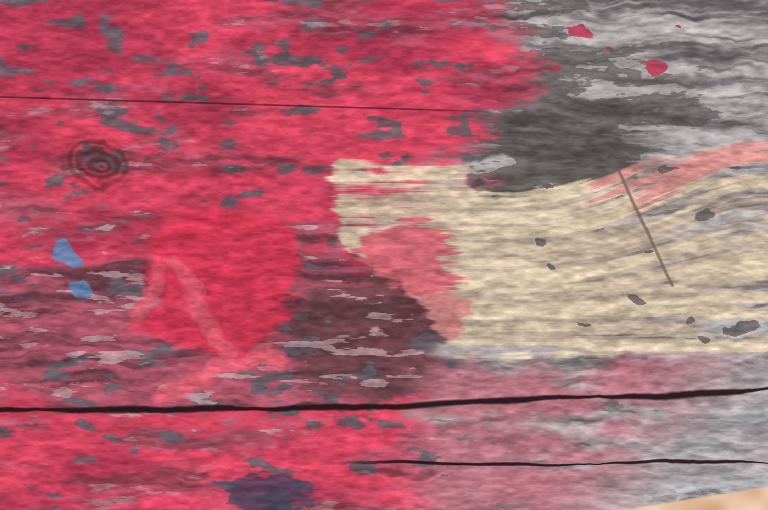
Give the GLSL for this texture, as a Shadertoy shader.

```glsl
// Weathered painted board: grey wood under worn red and mauve paint,
// a brushed cream sweep, loose daubs, flaked chips and long cracks.
// Layers blend bottom to top, their edges broken by stretched noise.

float hash(vec2 c) {
  vec3 q = fract(c.xyx * 0.1031);
  q += dot(q, q.yzx + 33.33);
  return fract((q.x + q.y) * q.z);
}

float noise(vec2 p) {
  vec2 i = floor(p), f = fract(p);
  f = f * f * (3.0 - 2.0 * f);
  return mix(mix(hash(i), hash(i + vec2(1, 0)), f.x),
             mix(hash(i + vec2(0, 1)), hash(i + 1.0), f.x), f.y);
}

float fbm(vec2 p) {
  float sum = 0.0, amp = 0.516;
  for (int i = 0; i < 5; i++) {
    sum += amp * noise(p);
    p = p * 2.03 + 17.3;
    amp *= 0.5;
  }
  return sum;
}

float segment(vec2 p, vec2 a, vec2 b) {
  vec2 d = b - a;
  return length(p - a - d * clamp(dot(p - a, d) / dot(d, d), 0.0, 1.0));
}

// Soft ellipse with its rim pushed in and out by rough
float daub(vec2 p, vec2 centre, vec2 radius, float rough) {
  return smoothstep(-0.1, 0.1, 1.0 - length((p - centre) / radius) + rough);
}

// Thin dark line at a signed distance
float crack(float dist, float width) {
  return 1.0 - smoothstep(width * 0.4, width + 0.002, abs(dist));
}

void mainImage(out vec4 fragColor, in vec2 fragCoord) {
  vec2 p = fragCoord / iResolution.y;
  vec2 warp = vec2(fbm(p * 11.0), fbm(p * 11.0 + 40.0)) - 0.5;
  vec2 w = p + 0.07 * warp;
  float grain = fbm(vec2(p.x * 5.0, p.y * 65.0 + warp.y * 3.0));
  float fine = fbm(p * vec2(45, 130) + 9.0);
  float wear = fbm(p * vec2(6, 22) + 31.0);
  float rough = (wear - 0.5) * 1.6 + (fine - 0.5) * 0.6;

  // Bare wood, paler at lower right, sooty beside the red
  vec3 col = mix(vec3(0.43, 0.40, 0.41), vec3(0.68, 0.65, 0.65), smoothstep(0.25, 0.62, grain));
  col = mix(col, vec3(0.69, 0.71, 0.72), 0.65 * daub(p, vec2(1.5, 0.13), vec2(0.55, 0.2), rough));
  col = mix(col, vec3(0.34, 0.32, 0.31), 0.75 * daub(w, vec2(1.08, 0.75), vec2(0.2, 0.17), rough * 1.7 - 0.1));

  // Red coat with mauve wear
  float redEdge = 0.9 + 0.14 * exp(-60.0 * (p.y - 0.86) * (p.y - 0.86));
  float red = smoothstep(-0.05, 0.06, redEdge - w.x + rough * 0.16);
  vec3 paint = mix(vec3(0.67, 0.22, 0.32), vec3(0.84, 0.28, 0.38), smoothstep(0.3, 0.66, fbm(p * vec2(5, 11))));
  vec3 mauve = mix(vec3(0.39, 0.25, 0.28), vec3(0.64, 0.33, 0.40), smoothstep(0.28, 0.62, grain));
  float worn = daub(p, vec2(0.4, 0.36), vec2(0.75, 0.19), rough * 0.9);
  worn = max(worn, 0.65 * smoothstep(0.52, 0.68, wear));
  paint = mix(paint, mauve, 0.9 * worn);
  paint = mix(paint, vec3(0.40, 0.26, 0.28), 0.8 * daub(w, vec2(0.77, 0.36), vec2(0.2, 0.13), rough));
  col = mix(col, paint, red);

  // Pink wash over the lower boards
  float wash = smoothstep(0.75, 0.9, p.x) * (1.0 - smoothstep(0.27, 0.33, w.y));
  wash *= 1.0 - 0.85 * smoothstep(1.0, 1.3, p.x - 0.8 * p.y);
  col = mix(col, vec3(0.71, 0.45, 0.50), wash * smoothstep(0.2, 0.45, wear));

  // Flaked chips and pale scuffs
  float chips = smoothstep(0.64, 0.69, fbm(p * vec2(18, 42) + 73.0));
  float scuffs = smoothstep(0.64, 0.7, fbm(p * vec2(15, 65) + 5.0));
  col = mix(col, vec3(0.38, 0.37, 0.40), 0.85 * red * chips);
  col = mix(col, vec3(0.71, 0.58, 0.60), 0.8 * worn * red * scuffs);

  // Fresh red daub and the pink hooked stroke on it
  col = mix(col, vec3(0.82, 0.22, 0.32), 0.92 * daub(w, vec2(0.43, 0.45), vec2(0.155, 0.15), rough * 0.35));
  float hook = segment(w, vec2(0.28, 0.40), vec2(0.31, 0.49)) + 0.008;
  hook = min(hook, segment(w, vec2(0.33, 0.48), vec2(0.46, 0.30)));
  hook = min(hook, segment(w, vec2(0.54, 0.29), vec2(0.33, 0.23)));
  col = mix(col, vec3(0.87, 0.37, 0.44), 0.85 * (1.0 - smoothstep(0.012, 0.024, hook + 0.03 * (fine - 0.5))));

  // Cream sweep, brushed along a rising curve
  float rise = 0.13 * smoothstep(1.0, 1.5, p.x);
  float streak = fbm(vec2(p.x * 4.0, (p.y - rise * smoothstep(0.3, 0.7, p.y)) * 95.0));
  float top = 0.68 - 0.075 * smoothstep(0.92, 0.97, w.x) + rise;
  float bottom = 0.31 + clamp(0.9 - w.x, 0.0, 0.24);
  float inside = min(min(top - w.y, w.y - bottom), w.x - 0.655);
  float cream = smoothstep(-0.004, 0.016, inside + 0.07 * (streak - 0.5));
  float thin = 1.8 * rise + 0.16 * smoothstep(0.48, 0.66, p.y - rise);
  cream *= smoothstep(0.04, 0.22, streak - thin);
  paint = mix(vec3(0.73, 0.65, 0.58), vec3(0.84, 0.77, 0.66), smoothstep(0.3, 0.6, streak));
  float blush = daub(w, vec2(0.80, 0.49), vec2(0.09, 0.075), streak * 1.5 - 0.75);
  blush = max(blush, 0.65 * daub(w, vec2(0.83, 0.37), vec2(0.08), rough));
  blush = max(blush, 0.6 * daub(p, vec2(1.36, 0.58 + rise), vec2(0.16, 0.04), streak * 2.0 - 1.0));
  col = mix(col, mix(paint, vec3(0.82, 0.36, 0.42), 0.85 * blush), cream * 0.95);

  // Knot, blue dabs and the dark blue smear
  float ring = length((w - vec2(0.20, 0.67)) / vec2(0.075, 0.06));
  col = mix(col, vec3(0.40, 0.16, 0.18), (0.4 + 0.3 * cos(ring * 26.0)) * (1.0 - smoothstep(0.5, 1.1, ring)));
  float blue = max(daub(w, vec2(0.13, 0.50), vec2(0.028, 0.022), 0.0), daub(w, vec2(0.15, 0.44), vec2(0.023, 0.017), 0.0));
  col = mix(col, vec3(0.36, 0.52, 0.69), 0.85 * blue);
  col = mix(col, vec3(0.27, 0.25, 0.34), 0.8 * daub(w, vec2(0.53, 0.045), vec2(0.09, 0.04), rough));

  // Dark nicks low, red splashes high on the right
  for (float i = 0.0; i < 20.0; i++) {
    vec2 at = vec2(0.95, 0.27) + vec2(0.55, 0.7) * vec2(hash(vec2(i, 3)), hash(vec2(i, 8)));
    vec3 tint = at.y > 0.78 ? vec3(0.69, 0.21, 0.31) : vec3(0.39, 0.37, 0.37);
    col = mix(col, tint, 0.85 * daub(w, at, vec2(0.014, 0.007) * (0.5 + hash(vec2(i, 5))), rough));
  }

  // Surface tooth, long cracks and a slanting scratch
  col *= 1.0 + 0.32 * (grain - 0.5) + 0.5 * (fine - 0.5);
  float wobble = 0.02 * fbm(vec2(p.x * 9.0, 2)) - 0.01;
  float gap = 0.007 * noise(vec2(p.x * 12.0, 4));
  float split = crack(p.y - 0.192 - 0.02 * p.x * p.x - wobble, 0.002 + gap);
  split = max(split, smoothstep(0.6, 0.8, p.x) * crack(p.y - 0.093 + wobble, gap * 0.6));
  split = max(split, 0.6 * (1.0 - smoothstep(0.8, 1.0, p.x)) * crack(p.y - 0.81 + 0.03 * p.x, 0.001));
  col = mix(col, vec3(0.13, 0.08, 0.09), 0.92 * split);
  col = mix(col, vec3(0.43, 0.36, 0.32), 0.7 * crack(segment(p + 0.01 * warp, vec2(1.20, 0.69), vec2(1.32, 0.44)), 0.003));

  // Sunlit ground past the lower corner
  float below = smoothstep(-0.003, 0.003, 0.16 * (p.x - 1.22) - p.y);
  col = mix(col, mix(vec3(0.82, 0.62, 0.48), vec3(0.97, 0.88, 0.77), noise(p * 25.0)), below);
  fragColor = vec4(col, 1);
}
```
